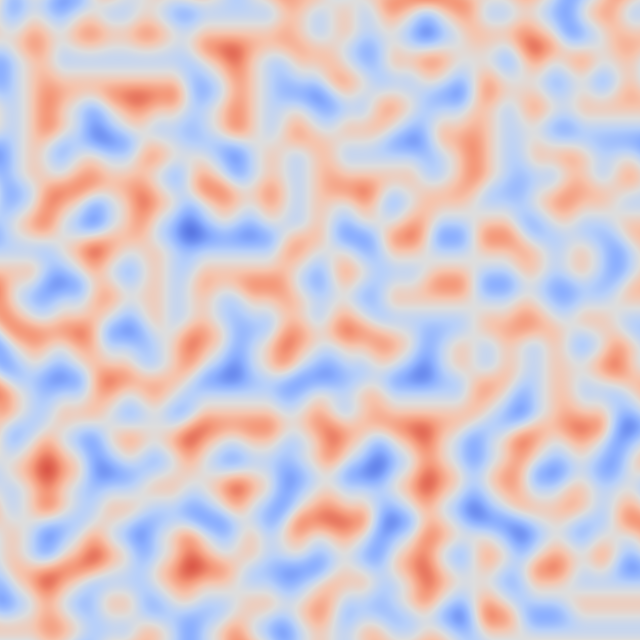
This pattern is drawn by a WebGL 2 fragment shader. Its source:

```glsl
#version 300 es
precision highp float;
// Single-octave gradient noise on a square lattice, shown with a diverging
// blue-grey-red ramp. Gradients point along the axes or the diagonals only,
// which yields straight bars and stripes between the rounded blobs.

uniform vec2 u_resolution;
out vec4 fragColor;

const float CELLS = 13.5;               // lattice cells across the canvas
const vec2 LATTICE_SHIFT = vec2(0.5, 0.0);
const float DIAGONAL_SHARE = 0.42;      // chance that a gradient is diagonal
const float CONTRAST = 1.0;             // noise value to ramp position
const uint SEED = 29u;

// Ramp from cold (-1) through grey (0) to warm (+1), evenly spaced
const int LAST_STOP = 8;
const vec3 RAMP[LAST_STOP + 1] = vec3[](
    vec3(0.231, 0.298, 0.753),
    vec3(0.384, 0.510, 0.918),
    vec3(0.553, 0.690, 0.996),
    vec3(0.722, 0.816, 0.976),
    vec3(0.867, 0.867, 0.867),
    vec3(0.961, 0.769, 0.678),
    vec3(0.957, 0.604, 0.482),
    vec3(0.871, 0.376, 0.302),
    vec3(0.706, 0.016, 0.149));

// Integer hash (PCG style)
uint hash(uint n) {
    n = n * 747796405u + 2891336453u;
    n = ((n >> ((n >> 28u) + 4u)) ^ n) * 277803737u;
    return (n >> 22u) ^ n;
}

// Axis gradients have length 1, diagonal ones keep length sqrt(2)
vec2 latticeGradient(ivec2 node) {
    uint h = hash(uint(node.x) + hash(uint(node.y) + SEED));
    vec2 signs = vec2(h & 1u, (h >> 1u) & 1u) * 2.0 - 1.0;
    float pick = float(h >> 8u) / 16777216.0;
    if (pick < DIAGONAL_SHARE) return signs;
    bool horizontal = ((h >> 2u) & 1u) == 0u;
    return horizontal ? vec2(signs.x, 0.0) : vec2(0.0, signs.y);
}

float cornerValue(ivec2 cell, vec2 local, ivec2 corner) {
    return dot(latticeGradient(cell + corner), local - vec2(corner));
}

// Gradient noise with quintic fade
float gradientNoise(vec2 p) {
    ivec2 cell = ivec2(floor(p));
    vec2 f = fract(p);
    vec2 fade = f * f * f * (f * (f * 6.0 - 15.0) + 10.0);
    float low = mix(cornerValue(cell, f, ivec2(0, 0)),
                    cornerValue(cell, f, ivec2(1, 0)), fade.x);
    float high = mix(cornerValue(cell, f, ivec2(0, 1)),
                     cornerValue(cell, f, ivec2(1, 1)), fade.x);
    return mix(low, high, fade.y);
}

// Piecewise linear lookup, value in -1..1
vec3 rampColor(float value) {
    float position = clamp(0.5 + 0.5 * value, 0.0, 1.0) * float(LAST_STOP);
    int stop = min(int(position), LAST_STOP - 1);
    return mix(RAMP[stop], RAMP[stop + 1], position - float(stop));
}

void main() {
    vec2 uv = gl_FragCoord.xy / min(u_resolution.x, u_resolution.y);
    float value = gradientNoise(uv * CELLS + LATTICE_SHIFT);
    fragColor = vec4(rampColor(value * CONTRAST), 1.0);
}
```
